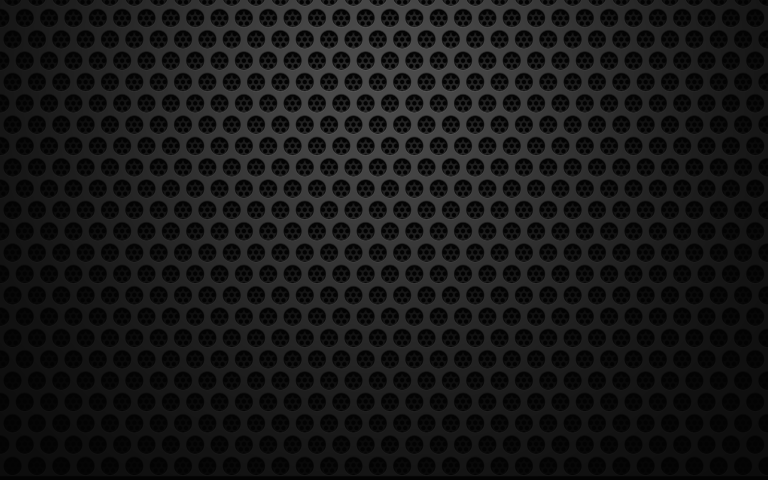
This pattern is drawn by a Shadertoy shader. Its source:

```glsl
// Dark perforated metal sheet: staggered round holes over a finer mesh behind.
// Both layers share one staggered-lattice function; a soft spotlight near the
// top shades them, with a shadow and a lit lip giving each hole its depth.

#define HOLE_PITCH   vec2(0.05073, 0.04444)  // column and row spacing, in heights
#define HOLE_ORIGIN  vec2(0.0008, 0.9622)    // centre of the first hole
#define HOLE_RADIUS  0.0186
#define MESH_PITCH   vec2(0.0126825, 0.01109)
#define MESH_RADIUS  0.0045
#define LIP_WIDTH    0.0014
#define LIGHT_HEIGHT 0.84
#define LIGHT_SPREAD 0.38
#define AMBIENT      0.040
#define LIGHT_GAIN   0.250
#define MESH_GAIN    0.62
#define BASE_STRIP   0.008

// Offset from the nearest centre of a lattice with every other row shifted
vec2 staggeredCell(vec2 p, vec2 pitch) {
    float row = round(p.y / pitch.y);
    float x = p.x - 0.5 * pitch.x * mod(row, 2.0);
    return vec2(x - pitch.x * round(x / pitch.x), p.y - row * pitch.y);
}

// Antialiased coverage of the inside of a signed distance
float inside(float dist, float blur) {
    return 1.0 - smoothstep(-blur, blur, dist);
}

// Elliptical falloff of the spotlight, 0 to 1
float spotlight(vec2 p, float aspect) {
    vec2 d = p - vec2(0.5 * aspect, LIGHT_HEIGHT);
    return exp(-dot(d, d) / LIGHT_SPREAD);
}

// Mesh seen through a hole, shaded by the upper edge of the sheet
float meshLayer(vec2 p, vec2 cell, float light, float px) {
    vec2 meshCell = staggeredCell(p, MESH_PITCH);
    float wire = 1.0 - inside(length(meshCell) - MESH_RADIUS, 0.7 * px);
    vec2 shifted = cell + vec2(0.0, 0.16 * HOLE_RADIUS);
    float lit = inside(length(shifted) - 0.88 * HOLE_RADIUS, 0.0022 + 0.5 * px);
    float depth = mix(1.0, 0.75, smoothstep(-HOLE_RADIUS, HOLE_RADIUS, cell.y));
    return 0.012 + wire * lit * depth * MESH_GAIN * LIGHT_GAIN * light;
}

void mainImage(out vec4 fragColor, in vec2 fragCoord) {
    float px = 1.0 / iResolution.y;
    float aspect = iResolution.x / iResolution.y;
    vec2 p = fragCoord * px;
    float light = spotlight(p, aspect);

    // Hole geometry
    vec2 lattice = p - HOLE_ORIGIN;
    vec2 cell = staggeredCell(lattice, HOLE_PITCH);
    float dist = length(cell) - HOLE_RADIUS;
    float up = cell.y / max(length(cell), 1e-4);

    // Sheet, with a lit lower lip and a darker upper one
    float sheet = AMBIENT + LIGHT_GAIN * light;
    float lip = inside(abs(dist - 0.5 * LIP_WIDTH) - 0.5 * LIP_WIDTH, 0.8 * px);
    sheet *= 1.0 - 0.32 * lip * up;

    // Layers together
    float hole = inside(dist, 0.8 * px);
    float shade = mix(sheet, meshLayer(lattice, cell, light, px), hole);

    // Dark strip along the bottom edge
    shade = mix(shade, 0.01, inside(p.y - BASE_STRIP, px));

    fragColor = vec4(vec3(shade), 1.0);
}
```
